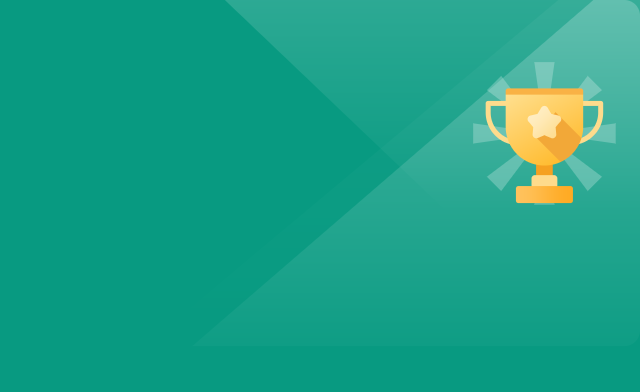
A Shadertoy shader for this background:

```glsl
// Golden trophy with pale rays on a teal backdrop crossed by fading translucent panes.

const float TAU = 6.2831853;
const vec3 TEAL = vec3(0.03, 0.604, 0.505);
const vec3 WHITE = vec3(1.0);
const vec3 CREAM = vec3(0.995, 0.86, 0.55);
const vec3 PALE = vec3(1.0, 0.93, 0.76);
const vec3 GOLD = vec3(1.0, 0.71, 0.12);
const vec3 AMBER = vec3(0.95, 0.66, 0.22);

// Antialiased coverage of a distance; w is the size of one pixel.
float fill(float d, float w) { return clamp(0.5 - d / w, 0.0, 1.0); }

float box(vec2 p, vec2 halfSize, float radius) {
    vec2 d = abs(p) - halfSize + radius;
    return length(max(d, 0.0)) + min(max(d.x, d.y), 0.0) - radius;
}

// Half plane right of a line that starts at topX and drifts by slope per unit of depth.
float rightOf(vec2 p, float topX, float slope) {
    return (topX + slope * (1.0 - p.y) - p.x) / length(vec2(1.0, slope));
}

// Rays spread evenly around the centre, widening outwards.
float rays(vec2 p, float count, float spread, float reach) {
    float sector = TAU / count;
    float a = mod(atan(p.y, p.x) + 0.5 * sector, sector) - 0.5 * sector;
    vec2 v = length(p) * vec2(cos(a), abs(sin(a)));
    return max(v.y - spread * v.x, v.x - reach);
}

float star(vec2 p, float radius, float ratio, float rounding) {
    float sector = TAU / 5.0;
    float a = abs(mod(atan(p.x, p.y) + 0.5 * sector, sector) - 0.5 * sector);
    vec2 tip = vec2(0.0, radius);
    vec2 edge = ratio * radius * vec2(sin(0.5 * sector), cos(0.5 * sector)) - tip;
    vec2 v = length(p) * vec2(sin(a), cos(a)) - tip;
    float h = clamp(dot(v, edge) / dot(edge, edge), 0.0, 1.0);
    return length(v - edge * h) * sign(edge.x * v.y - edge.y * v.x) - rounding;
}

// Straight sides that end in a half circle, cut flat at the top.
float bowl(vec2 p, float radius, float bendY, float topY) {
    float d = length(vec2(p.x, min(p.y - bendY, 0.0))) - radius;
    return max(d, box(p - vec2(0.0, topY - 1.0), vec2(radius, 1.0), 0.03));
}

float handles(vec2 p, float radius, float topY, float thickness) {
    vec2 bend = vec2(0.315, 0.25);
    vec2 v = vec2(max(abs(p.x) - bend.x, 0.0), min(p.y - bend.y, 0.0));
    float outline = max(length(v) - radius, p.y - topY);
    float stroke = abs(outline) - thickness;
    return max(stroke, box(p, vec2(bend.x + radius + thickness, topY + thickness), 0.03));
}

vec3 drawBackdrop(vec2 p, float w) {
    float depth = 1.0 - p.y;
    vec3 col = TEAL;

    // Upper pane
    float upper = 0.15 * clamp(1.0 - depth / 0.54, 0.0, 1.0);
    col = mix(col, WHITE, upper * fill(rightOf(p, 0.574, 1.05), w));

    // Faint diagonal band
    float band = 0.045 * clamp(1.0 - depth / 0.85, 0.0, 1.0);
    col = mix(col, WHITE, band * fill(rightOf(p, 1.4255, -1.197), w));

    // Large lower pane with a rounded outer corner
    float pane = max(rightOf(p, 1.515, -1.16), box(p - vec2(0.634, 0.5585), vec2(1.0, 0.4415), 0.04));
    float glow = 0.03 + 0.19 * clamp(1.0 - depth / 0.883, 0.0, 1.0);
    return mix(col, WHITE, glow * fill(pane, w));
}

vec3 drawTrophy(vec3 col, vec2 q, float w) {
    col = mix(col, WHITE, 0.24 * fill(rays(q, 8.0, 0.142, 0.855), w));
    col = mix(col, CREAM, fill(handles(q, 0.36, 0.36, 0.03), w));

    // Stem, neck and base
    col = mix(col, vec3(0.96, 0.63, 0.13), fill(box(q - vec2(0.0, -0.43), vec2(0.1, 0.09), 0.0), w));
    col = mix(col, CREAM, fill(box(q - vec2(0.0, -0.58), vec2(0.155, 0.08), 0.04), w));
    vec3 baseColor = mix(vec3(1.0, 0.76, 0.36), vec3(1.0, 0.67, 0.14), smoothstep(-0.34, 0.34, q.x));
    col = mix(col, baseColor, fill(box(q - vec2(0.0, -0.733), vec2(0.342, 0.102), 0.03), w));

    // Cup with rim and the long shadow of its star
    float cup = bowl(q, 0.465, 0.08, 0.54);
    float shade = clamp(0.5 + 0.65 * (0.6 * q.x - q.y + 0.1), 0.0, 1.0);
    vec3 cupColor = mix(vec3(1.0, 0.89, 0.6), GOLD, shade);
    vec2 s = q - vec2(0.0, 0.12);
    float along = (s.x - s.y) * 0.7071;
    float across = (s.x + s.y) * 0.7071;
    cupColor = mix(cupColor, AMBER, fill(max(abs(across) - 0.19, -along), w));
    cupColor = mix(cupColor, vec3(0.975, 0.7, 0.27), fill(0.465 - q.y, w));
    col = mix(col, cupColor, fill(cup, w));

    vec3 starColor = mix(PALE, CREAM, smoothstep(-0.2, 0.3, along));
    return mix(col, starColor, fill(star(s, 0.165, 0.56, 0.045), w));
}

void mainImage(out vec4 fragColor, in vec2 fragCoord) {
    vec2 p = fragCoord / iResolution.xy * vec2(1.634, 1.0);
    float pixel = 1.0 / iResolution.y;
    vec3 col = drawBackdrop(p, pixel);

    float trophyScale = 4.7;
    vec2 q = (p - vec2(1.39, 0.6596)) * trophyScale;
    col = drawTrophy(col, q, pixel * trophyScale);
    fragColor = vec4(col, 1.0);
}
```
